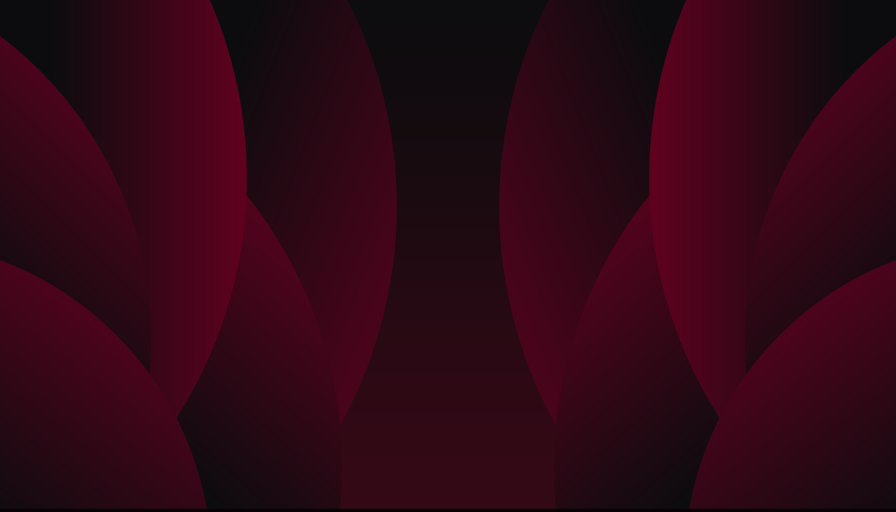
Give the GLSL for this background, as a WebGL 1 fragment shader.

```glsl
precision highp float;
// Mirrored curtains of overlapping crimson discs around a dark centre.
// Each disc is a circle filled with a linear ramp from near-black to crimson,
// painted back to front over a vertical backdrop gradient.

#define DARK vec3(0.048, 0.046, 0.054)
#define CRIMSON vec3(0.370, 0.004, 0.122)
#define FLOOR_TINT vec3(0.205, 0.034, 0.085)
#define BASE_LINE vec3(0.030, 0.004, 0.012)
#define BASE_HEIGHT 0.007

uniform vec2 u_resolution;

// Position along the line from a to b, limited to 0..1.
float ramp(vec2 p, vec2 a, vec2 b) {
  vec2 axis = b - a;
  return clamp(dot(p - a, axis) / dot(axis, axis), 0.0, 1.0);
}

// Paints a disc whose fill rises from DARK at a to the given strength at b.
void paintDisc(inout vec3 color, vec2 p, vec2 center, float radius,
               vec2 a, vec2 b, float strength) {
  float pixel = 1.0 / u_resolution.y;
  float d = length(p - center) - radius;
  float cover = 1.0 - smoothstep(-0.7 * pixel, 0.7 * pixel, d);
  vec3 fill = mix(DARK, CRIMSON, strength * ramp(p, a, b));
  color = mix(color, fill, cover);
}

void main() {
  // Units of canvas height, folded about the vertical centre line.
  vec2 p = gl_FragCoord.xy / u_resolution.y;
  float halfWidth = 0.5 * u_resolution.x / u_resolution.y;
  p.x = halfWidth - abs(p.x - halfWidth);

  // Backdrop
  vec3 color = mix(FLOOR_TINT, DARK, smoothstep(-0.08, 1.08, p.y));

  // Discs, back to front: centre, radius, ramp start, ramp end, strength
  paintDisc(color, p, vec2(-0.111, 0.598), 0.886,
            vec2(0.461, 0.884), vec2(0.861, 0.728), 0.72);
  paintDisc(color, p, vec2(-0.184, 0.087), 0.852,
            vec2(0.306, 0.114), vec2(0.630, 0.477), 0.84);
  paintDisc(color, p, vec2(-0.388, 0.653), 0.870,
            vec2(0.103, 0.863), vec2(0.473, 0.863), 1.0);
  paintDisc(color, p, vec2(-0.446, 0.338), 0.741,
            vec2(-0.064, 0.457), vec2(0.217, 0.737), 0.78);
  paintDisc(color, p, vec2(-0.225, -0.106), 0.639,
            vec2(-0.027, -0.018), vec2(0.247, 0.349), 0.80);

  // Thin dark line along the lower edge
  color = mix(BASE_LINE, color, smoothstep(0.4, 1.3, p.y / BASE_HEIGHT));

  gl_FragColor = vec4(color, 1.0);
}
```
